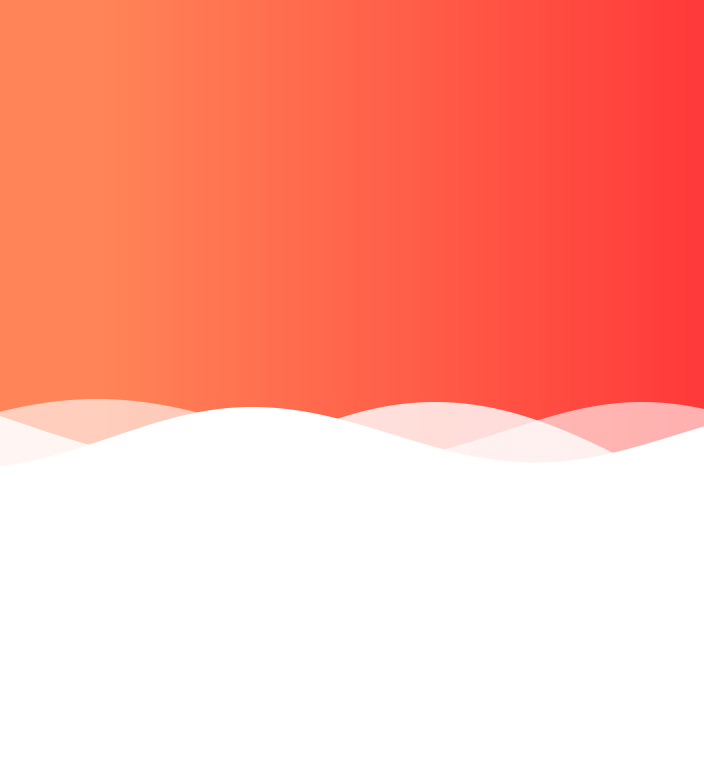
Give the GLSL for this background, as a Shadertoy shader.

```glsl
// Layered white waves under a warm horizontal gradient.
// Each wave is the upper outline of two raised-cosine swells; two
// translucent waves lie behind an opaque one that fills the lower part.

#define WARM_ORANGE vec3(1.0, 0.522, 0.345)
#define HOT_RED     vec3(1.0, 0.227, 0.227)
#define FOAM        vec3(1.0)
#define FADE_START  0.13
#define FADE_END    0.99
#define BACK_ALPHA  0.60
#define MID_ALPHA   0.80

const float PI = 3.14159265;

// Height of one swell: it falls by depth within halfWidth of its crest.
float swell(float x, vec2 crest, float halfWidth, float depth) {
    float phase = min(abs(x - crest.x) / halfWidth, 1.0) * PI;
    return crest.y - depth * (0.5 - 0.5 * cos(phase));
}

float backWave(float x) {
    return max(swell(x, vec2(0.138, 0.4805), 0.469, 0.0833),
               swell(x, vec2(0.912, 0.4766), 0.386, 0.0742));
}

float midWave(float x) {
    return max(swell(x, vec2(-0.213, 0.4974), 0.483, 0.0958),
               swell(x, vec2(0.618, 0.4766), 0.638, 0.1950));
}

float frontWave(float x) {
    vec2 crest = vec2(0.358, 0.4701);
    float depth = x < crest.x ? 0.0794 : 0.0723; // deeper trough on the left
    float nearSwell = swell(x, crest, 0.402, depth);
    float farSwell = swell(x, crest + vec2(0.804, 0.0), 0.402, 0.0723);
    // The far swell only rises beyond the trough.
    return x < crest.x + 0.402 ? nearSwell : farSwell;
}

// Smooth coverage of the area below a wave, about one pixel wide.
float below(float height, float y) {
    return clamp((height - y) * iResolution.y + 0.5, 0.0, 1.0);
}

void mainImage(out vec4 fragColor, in vec2 fragCoord) {
    vec2 uv = fragCoord / iResolution.xy;

    // Sky gradient
    float fade = clamp((uv.x - FADE_START) / (FADE_END - FADE_START), 0.0, 1.0);
    vec3 color = mix(WARM_ORANGE, HOT_RED, fade);

    // Waves from back to front
    color = mix(color, FOAM, BACK_ALPHA * below(backWave(uv.x), uv.y));
    color = mix(color, FOAM, MID_ALPHA * below(midWave(uv.x), uv.y));
    color = mix(color, FOAM, below(frontWave(uv.x), uv.y));

    fragColor = vec4(color, 1.0);
}
```
